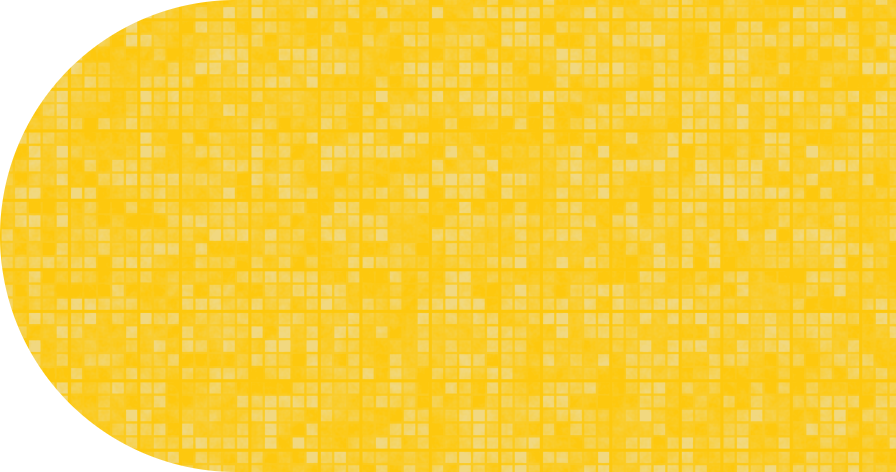
A Shadertoy shader for this pattern:

```glsl
#define ROWS 34.0
#define PHASE vec2(0.0, 0.43)
#define JOINT 0.085
#define HEAVY_JOINT 0.12
#define SOFTNESS 0.055
#define BAND_BIAS 0.22
#define BLOTCH 0.30
#define GRAIN 0.16
#define GOLD vec3(0.992, 0.785, 0.055)
#define PALE vec3(0.945, 0.848, 0.500)
#define PAPER vec3(1.0)

float hash(vec2 p) {
    vec3 q = fract(p.xyx * vec3(0.1031, 0.1030, 0.0973));
    q += dot(q, q.yzx + 33.33);
    return fract((q.x + q.y) * q.z);
}

vec2 gradient(vec2 cell) {
    float angle = 6.2832 * hash(cell + 71.0);
    return vec2(cos(angle), sin(angle));
}

float gradientNoise(vec2 p) {
    vec2 i = floor(p), f = p - i;
    vec2 u = f * f * f * (f * (f * 6.0 - 15.0) + 10.0);
    vec2 e = vec2(1.0, 0.0);
    float a = dot(gradient(i), f);
    float b = dot(gradient(i + e.xy), f - e.xy);
    float c = dot(gradient(i + e.yx), f - e.yx);
    float d = dot(gradient(i + e.xx), f - e.xx);
    return mix(mix(a, b, u.x), mix(c, d, u.x), u.y);
}

// Paleness of one tile, with a shared drift along its row and column
float tilePaleness(vec2 tile) {
    float value = pow(hash(tile + 13.0), 1.15);
    float row = hash(vec2(tile.y, 211.0)) - 0.5;
    float column = hash(vec2(tile.x, 317.0)) - 0.5;
    return value + BAND_BIAS * (row + 0.7 * column);
}

// Three joints out of every thirteen are heavy, spaced 5, 3 and 5 apart
vec2 heavyJoints(vec2 joint) {
    return 1.0 - step(2.5, mod(5.0 * joint + vec2(2.0, 5.0), 13.0));
}

void mainImage(out vec4 fragColor, in vec2 fragCoord) {
    vec2 p = fragCoord / iResolution.y;
    float pixel = 1.0 / iResolution.y;
    vec2 grid = p * ROWS + PHASE;

    // Joints between the tiles
    vec2 joint = floor(grid + 0.5);
    vec2 heavy = heavyJoints(joint);
    vec2 width = mix(vec2(JOINT), vec2(HEAVY_JOINT), heavy);
    float soft = max(SOFTNESS, 0.5 * pixel * ROWS);
    vec2 inside = smoothstep(width - soft, width + soft, abs(grid - joint));
    float tileMask = inside.x * inside.y;
    float heavyLine = max(heavy.x * (1.0 - inside.x), heavy.y * (1.0 - inside.y));

    // Uneven pigment within and across the tiles
    float blotch = gradientNoise(grid * 1.3 + 5.0);
    float grain = gradientNoise(grid * 4.1 + 19.0);
    float wash = gradientNoise(grid * 0.35 + 41.0);
    float wear = BLOTCH * blotch + GRAIN * grain;

    float paleness = tilePaleness(floor(grid)) + 0.2 * wash + wear;
    float jointPaleness = (0.17 + 0.2 * wash + 0.4 * wear) * (1.0 - heavyLine);
    float tone = clamp(mix(jointPaleness, paleness, tileMask), 0.0, 1.0);
    vec3 color = mix(GOLD, PALE, tone);

    // Panel with a round left end, running off the right side
    float panel = length(vec2(min(p.x - 0.5, 0.0), p.y - 0.5)) - 0.5;
    float coverage = clamp(0.5 - panel / pixel, 0.0, 1.0);
    fragColor = vec4(mix(PAPER, color, coverage), 1.0);
}
```
